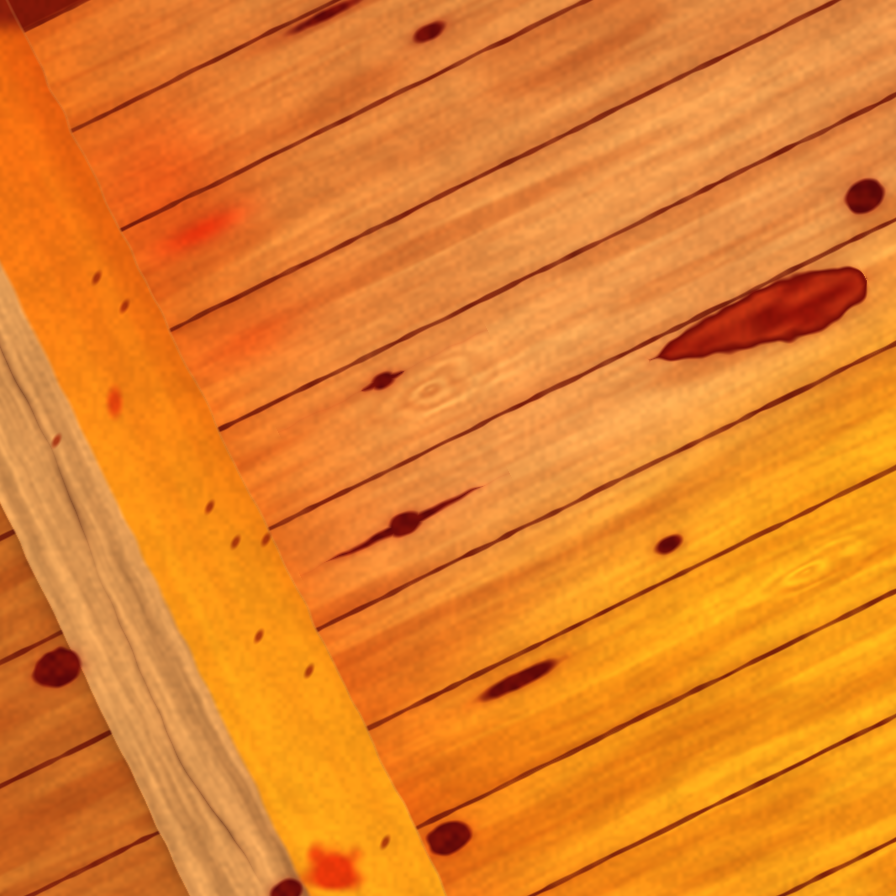
Reproduce this texture procedurally as a Shadertoy shader.

```glsl
// centre.xy, radii along and across the boards
const vec4 KNOTS[10] = vec4[10](
    vec4(.964, .781, .022, .017), vec4(.479, .964, .018, .008),
    vec4(.427, .575, .013, .008), vec4(.452, .415, .020, .012),
    vec4(.746, .392, .016, .008), vec4(.579, .241, .046, .008),
    vec4(.501, .065, .025, .017), vec4(.065, .254, .028, .020),
    vec4(.365, .984, .040, .005), vec4(.320, .004, .018, .014));
const vec2 SPECKS[9] = vec2[9](
    vec2(.108, .690), vec2(.139, .658), vec2(.063, .508),
    vec2(.234, .434), vec2(.263, .395), vec2(.297, .398),
    vec2(.289, .290), vec2(.345, .251), vec2(.430, .060));

float hash(vec2 p) {
    vec3 h = fract(p.xyx * .1031);
    h += dot(h, h.yzx + 33.33);
    return fract((h.x + h.y) * h.z);
}
float noise(vec2 p) {
    vec2 i = floor(p), f = fract(p);
    f = f * f * (3. - 2. * f);
    return mix(mix(hash(i), hash(i + vec2(1, 0)), f.x),
               mix(hash(i + vec2(0, 1)), hash(i + 1.), f.x), f.y);
}
// Rotates into (along, across) the boards
vec2 alongBoard(vec2 d) {
    return vec2(dot(d, vec2(.896, .444)), dot(d, vec2(-.444, .896)));
}
// Long fibres, centred on zero
float grain(vec2 s) {
    s.y += .012 * noise(s * vec2(5, 9));
    return noise(s * vec2(5, 70)) * .5 + noise(s * vec2(11, 160)) * .35
         + noise(s * vec2(50, 230)) * .15 - .5;
}
float glow(vec2 p, vec2 centre, vec2 radii) {
    vec2 q = alongBoard(p - centre) / radii;
    return exp(-dot(q, q));
}
// Growth rings, fading outward
float rings(vec2 p, vec2 centre, vec2 radii) {
    vec2 q = alongBoard(p - centre) / radii;
    float r = length(q) + .25 * noise(q * 3.);
    return sin(r * 17.) * exp(-r * r * 1.5);
}

vec3 planks(vec2 p, float rise, float beamGap, float px) {
    float row = (rise + .0165) / .1385, board = floor(row);
    vec2 s = alongBoard(p);
    // Lamp light warms the lower right; the beam side turns red
    float lit = smoothstep(.25, -.12, rise - .25 * (p.x - .6));
    vec3 col = mix(vec3(.93, .60, .31), vec3(1., .66, .10), lit);
    col = mix(col, vec3(.86, .50, .23), .75 * smoothstep(.30, .75, rise));
    col = mix(col, vec3(.94, .43, .09), .85 * exp(-max(beamGap, 0.) * 5.));
    col = mix(col, vec3(.96, .63, .32), .7 * glow(p, vec2(.72, .57), vec2(.28, .07)));
    col = mix(col, vec3(.93, .32, .08), .7 * glow(p, vec2(.18, .80), vec2(.08, .07)));
    col = mix(col, vec3(.90, .18, .04), .9 * glow(p, vec2(.225, .742), vec2(.055, .014)));
    col = mix(col, vec3(.94, .30, .07), .6 * glow(p, vec2(.28, .622), vec2(.07, .025)));
    col = mix(col, vec3(.79, .41, .13), step(beamGap, 0.));
    // Grain differs from board to board
    col *= 1. + vec3(.16, .35, .48) * grain(s + board * vec2(7.3, 3.1));
    col *= 1. - vec3(.06, .15, .22) * smoothstep(.58, .8, noise(s * vec2(4, 32) + board * 9.));
    col *= 1. - vec3(.05, .11, .15) * (rings(p, vec2(.90, .362), vec2(.13, .035))
                                     + rings(p, vec2(.48, .565), vec2(.10, .045)));
    // Thin, uneven seams in a soft shadow
    float seam = abs(fract(row + .5 + .012 * (noise(s * 30.) - .5)) - .5) * .124;
    col *= 1. - vec3(.08, .16, .18) * exp(-seam * 190.);
    float width = .0008 + .0015 * noise(s * vec2(70, 9));
    float ink = smoothstep(px * 1.3 + .0007, -px * .5, seam - width);
    col = mix(col, vec3(.45, .10, .035), ink * (.6 + .4 * noise(s * vec2(55, 20))));
    return mix(col, vec3(.50, .09, .03), smoothstep(.948, .958, rise));
}

vec3 orangeBeam(vec2 p, float across) {
    vec3 col = mix(vec3(.99, .62, .09), vec3(.94, .42, .07), smoothstep(.1, .95, p.y));
    col *= 1. + vec3(.06, .20, .25) * grain(vec2(p.y, across) * vec2(.8, .5));
    col *= 1. - vec3(.06, .17, .2) * smoothstep(.11, .16, across) * smoothstep(0., .6, p.y);
    return mix(col, vec3(.55, .12, .04), smoothstep(.955, .985, p.y));
}

vec3 paleSide(vec2 p, float across) {
    vec2 s = vec2(p.y, across);
    vec3 col = vec3(.84, .57, .31) * (1. + vec3(.40, .48, .52) * grain(s * vec2(.8, .9)));
    float streak = abs(across + .045 + .035 * noise(s * vec2(6, 2)) - .03 * p.y);
    return col * (1. - vec3(.4, .5, .52) * exp(-streak * 260.) * noise(s * vec2(14, 3)));
}

void mainImage(out vec4 fragColor, in vec2 fragCoord) {
    vec2 p = fragCoord / iResolution.xy;
    float px = 1. / iResolution.y, wobble = .004 * (noise(p * 40.) - .5);
    float rightGap = p.x - .500 + .4915 * p.y + wobble;
    float ridge = p.x - .345 + .488 * p.y + wobble;
    float leftGap = p.x - .213 + .484 * p.y + wobble;

    // Boards, pale side, then the beam front
    vec3 col = planks(p, p.y - .495 * p.x, rightGap, px);
    col *= 1. - .2 * exp(-abs(leftGap) * 90.) * step(leftGap, 0.);
    float inBeam = smoothstep(.003, -.003, rightGap);
    col = mix(col, paleSide(p, ridge), smoothstep(-.002, .002, leftGap) * inBeam);
    col = mix(col, orangeBeam(p, ridge), smoothstep(-.004, .004, ridge) * inBeam);

    // Knots, two of them with split tails
    for (int i = 0; i < 10; i++) {
        vec4 k = KNOTS[i];
        vec2 q = alongBoard(p - k.xy);
        float d = (length(q / k.zw) - 1. + .2 * (noise(p * 90.) - .5)) * k.w;
        float reach = i == 2 ? .032 : .115;
        if (i == 2 || i == 3) {
            float taper = max(1. - abs(q.x) / reach, 0.);
            float tail = abs(q.y + .003 * (noise(q * 60.) - .5)) - .006 * pow(taper, 1.3);
            d = min(d, tail + .004 * smoothstep(.3, 0., taper));
        }
        col *= 1. - vec3(.1, .3, .3) * exp(-max(d, 0.) * 250.) * step(length(q), .13);
        vec3 core = mix(vec3(.34, .02, .03), vec3(.50, .07, .03), noise(p * 120.));
        col = mix(core, col, smoothstep(-.0025, .0025, d));
    }

    // Large torn hollow, tapered to the left
    vec2 q = alongBoard(p - vec2(.857, .651));
    float t = clamp((q.x + .013) / .128, -1., 1.);
    float hollow = abs(q.y + .002 + .013 * t) - .031 * sqrt(1. - t) * (1. + t)
                 + .008 * (noise(p * 60.) - .5);
    hollow = max(hollow, abs(q.x + .013) - .128);
    vec3 inside = mix(vec3(.54, .06, .025), vec3(.76, .20, .07), noise(q * vec2(25, 75)));
    inside = mix(vec3(.44, .04, .02), inside, smoothstep(0., -.011, hollow));
    col *= 1. - vec3(.08, .22, .25) * exp(-max(hollow, 0.) * 180.);
    col = mix(inside, col, smoothstep(-.0025, .0025, hollow));

    // Specks and red stains on the beam
    for (int i = 0; i < 9; i++) {
        vec2 d = mat2(.88, .47, -.47, .88) * (p - SPECKS[i]);
        col = mix(col, vec3(.60, .14, .03), .8 * smoothstep(1.5, .3, length(d / vec2(.004, .008))));
    }
    float stain = length((p - vec2(.371, .030)) / vec2(.034, .028)) + .5 * noise(p * 60.);
    col = mix(col, vec3(.88, .16, .03), .9 * smoothstep(1.5, .7, stain));
    stain = length((p - vec2(.128, .551)) / vec2(.009, .018));
    col = mix(col, vec3(.86, .20, .04), .8 * smoothstep(1.4, .3, stain));

    col *= 1. + .09 * (noise(p * 170.) - .5) + .07 * (noise(p * 28.) - .5);
    fragColor = vec4(clamp(col, 0., 1.), 1.);
}
```
